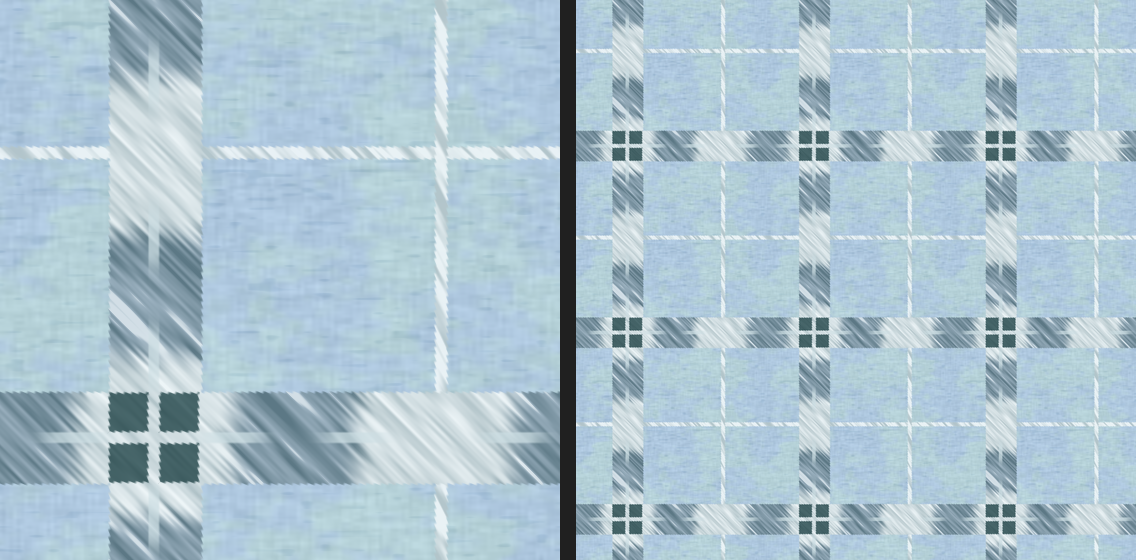
Left: one tile. Right: repeated 3 by 3.
This pattern is drawn by a Shadertoy shader. Its source:

```glsl
// Woven pale-blue plaid, one repeat per canvas: a wide shaded band and a thin line
// run each way, and four dark blocks sit where the bands cross.
// Wrapping value noise gives the slubby ground and the diagonal twill streaks.

const float TAU = 6.2831853;

// Layout, in canvas units
const vec2 BAND_CENTER = vec2(0.278, 0.2175);
const vec2 BAND_HALF = vec2(0.0827, 0.082);
const vec2 CROSS_CENTER = vec2(0.2747, 0.2185);
const vec2 LINE_CENTER = vec2(0.788, 0.727);
const float LINE_HALF = 0.0108;
const float STRIPE_HALF = 0.0095;
const float BLOCK_OFFSET = 0.0452;
const float BLOCK_HALF = 0.0345;
const float EDGE_SOFT = 0.0025;
const float TOOTH_COUNT = 76.0;
const float TOOTH_DEPTH = 0.0014;
const float SHADE_CYCLES = 2.0;

// Colours
const vec3 GROUND_BLUE = vec3(0.680, 0.780, 0.872);
const vec3 GROUND_GREEN = vec3(0.712, 0.822, 0.848);
const vec3 DARK_LOW = vec3(0.36, 0.47, 0.52);
const vec3 DARK_HIGH = vec3(0.66, 0.74, 0.80);
const vec3 LIGHT_LOW = vec3(0.70, 0.77, 0.79);
const vec3 LIGHT_HIGH = vec3(0.93, 0.96, 0.97);
const vec3 STRIPE_COLOR = vec3(0.80, 0.87, 0.89);
const vec3 BLOCK_COLOR = vec3(0.265, 0.385, 0.400);

// Integer hash to 0..1
float hash(uvec2 c) {
    uint h = c.x * 1597334677u ^ c.y * 3812015801u;
    h = (h ^ (h >> 16)) * 2246822519u;
    h = (h ^ (h >> 13)) * 3266489917u;
    return float((h ^ (h >> 16)) >> 8) / 16777216.0;
}

// Value noise with a whole number of cells per canvas, so it wraps
float noise(vec2 p, vec2 cells) {
    p *= cells;
    vec2 i = floor(p), f = p - i;
    f = f * f * (3.0 - 2.0 * f);
    uvec2 a = uvec2(mod(i, cells)), b = uvec2(mod(i + 1.0, cells));
    uint seed = uint(cells.x) * 131u + uint(cells.y) * 7919u;
    float low = mix(hash(a + seed), hash(uvec2(b.x, a.y) + seed), f.x);
    float high = mix(hash(uvec2(a.x, b.y) + seed), hash(b + seed), f.x);
    return mix(low, high, f.y);
}

// Signed offset to the nearest copy of a centre
vec2 wrapOffset(vec2 p, vec2 center) {
    return fract(p - center + 0.5) - 0.5;
}

float coverage(float dist) {
    float w = max(EDGE_SOFT, 0.75 / min(iResolution.x, iResolution.y));
    return 1.0 - smoothstep(-w, w, dist);
}

// Threads falling to the right
float twill(vec2 p) {
    vec2 q = vec2(p.x + p.y, p.y - p.x);
    float n = 0.55 * noise(q, vec2(68, 5)) + 0.45 * noise(q, vec2(124, 9));
    return clamp(0.5 + 1.5 * (n - 0.5), 0.0, 1.0);
}

vec3 groundColor(vec2 p) {
    float cloud = 0.45 * noise(p, vec2(7, 9)) + 0.30 * noise(p, vec2(17, 31))
                + 0.25 * noise(p, vec2(42, 64));
    float slub = noise(p, vec2(23, 96)) - 0.5;
    float weft = noise(p, vec2(58, 170)) - 0.5;
    float warp = noise(p, vec2(150, 37)) - 0.5;
    float fleck = smoothstep(0.72, 0.98, noise(p, vec2(31, 118)));
    vec3 color = mix(GROUND_BLUE, GROUND_GREEN, smoothstep(0.32, 0.68, cloud));
    color += 0.045 * slub + 0.035 * weft + 0.035 * warp;
    return color - fleck * vec3(0.055, 0.045, 0.035);
}

// Band shade along its length, with the pale stripe down its middle
vec3 bandColor(float along, float across, float streak) {
    float wave = 0.5 + 0.5 * cos(TAU * SHADE_CYCLES * along);
    float light = smoothstep(0.2, 0.6, wave + 0.2 * (streak - 0.5));
    vec3 dark = mix(DARK_LOW, DARK_HIGH, streak);
    dark = mix(dark, LIGHT_HIGH, 0.6 * smoothstep(0.78, 0.98, streak));
    vec3 color = mix(dark, mix(LIGHT_LOW, LIGHT_HIGH, streak), light);
    float stripe = smoothstep(0.0, 0.25, wave) * (1.0 - smoothstep(0.5, 0.9, wave));
    return mix(color, STRIPE_COLOR, 0.75 * stripe * coverage(abs(across) - STRIPE_HALF));
}

vec3 lineColor(float streak) {
    return mix(LIGHT_LOW, LIGHT_HIGH, smoothstep(0.1, 0.65, streak));
}

void mainImage(out vec4 fragColor, in vec2 fragCoord) {
    vec2 p = fragCoord / iResolution.xy;
    float streak = twill(p);
    float tooth = TOOTH_DEPTH * sin(TAU * TOOTH_COUNT * (p.x + p.y));
    vec3 color = groundColor(p);

    // Thin lines, the upright one with steeper twill
    vec2 lineDist = abs(wrapOffset(p, LINE_CENTER)) - LINE_HALF + tooth;
    float steep = noise(vec2(2.0 * p.x + p.y, p.y), vec2(53, 11));
    color = mix(color, lineColor(streak), 0.92 * coverage(lineDist.y));
    color = mix(color, lineColor(steep), 0.92 * coverage(lineDist.x));

    // Wide bands
    vec2 bandDist = abs(wrapOffset(p, BAND_CENTER)) - BAND_HALF + tooth;
    vec2 cross = wrapOffset(p, CROSS_CENTER);
    color = mix(color, bandColor(cross.y, cross.x, streak), coverage(bandDist.x));
    color = mix(color, bandColor(cross.x, cross.y, streak), coverage(bandDist.y));

    // Four blocks at the crossing
    vec2 blockDist = abs(abs(cross) - BLOCK_OFFSET) - BLOCK_HALF + tooth;
    vec3 block = BLOCK_COLOR + 0.06 * (streak - 0.5);
    color = mix(color, block, coverage(max(blockDist.x, blockDist.y)));

    fragColor = vec4(clamp(color, 0.0, 1.0), 1.0);
}
```
